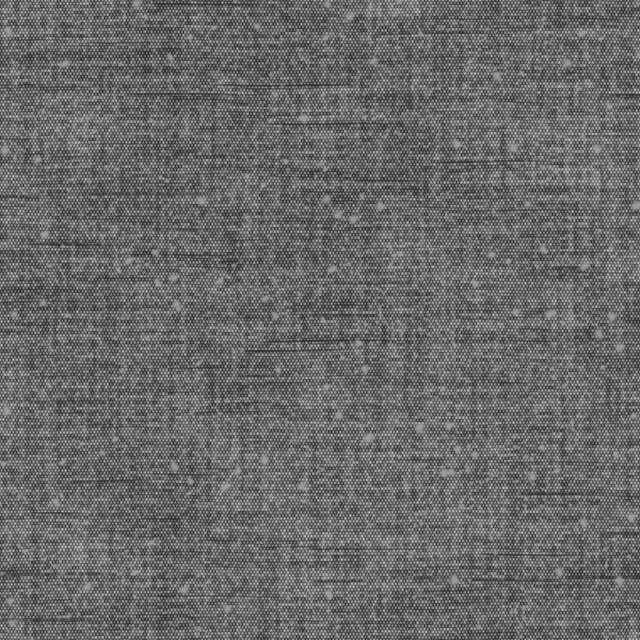
This texture is drawn by a Shadertoy shader. Its source:

```glsl
// Grey linen-like cloth: a fine staggered plain weave, uneven warp and weft,
// dark tapered slubs along the weft and pale cellular flecks of lint.
// Layers are summed as brightness and written as a neutral grey.

const float PI = 3.14159265;
const vec2 THREADS = vec2(190.0, 215.0);  // warp and weft threads per canvas
const float BASE_GREY = 0.412;
const float FLECK_GREY = 0.67;
const float DARKEST = 0.20;
const float LIGHTEST = 0.74;

float hash(vec2 p) {
    vec3 q = fract(p.xyx * 0.1031);
    q += dot(q, q.yzx + 33.33);
    return fract((q.x + q.y) * q.z);
}

vec2 hash2(vec2 p) {
    return vec2(hash(p), hash(p + 71.7));
}

// Smooth noise; stretched scales give long thread-like variation
float valueNoise(vec2 p) {
    vec2 id = floor(p);
    vec2 f = fract(p);
    f = f * f * (3.0 - 2.0 * f);
    float low = mix(hash(id), hash(id + vec2(1.0, 0.0)), f.x);
    float high = mix(hash(id + vec2(0.0, 1.0)), hash(id + 1.0), f.x);
    return mix(low, high, f.y);
}

// Slight bowing of the weft, as layered sines
float weftBow(vec2 uv) {
    return 0.0010 * sin(uv.x * 11.0 + 3.0 * sin(uv.y * 9.0))
         + 0.0005 * sin(uv.x * 29.0 + uv.y * 17.0);
}

// Three crossed waves: round bright knots in a darker staggered net
float weave(vec2 p) {
    return cos(2.0 * PI * p.x) * cos(PI * p.y) + 0.3 * cos(2.0 * PI * p.y);
}

// One random brightness for each knot of the weave
float knotGrain(vec2 p) {
    float row = floor(p.y + 0.5);
    float column = floor(p.x + 0.5 + 0.5 * mod(row, 2.0));
    return hash(vec2(column, row) + 5.0) - 0.5;
}

// Tapered horizontal streaks, at most one in each long cell
float slubs(vec2 uv, vec2 grid, float chance, float seed) {
    vec2 p = uv * grid;
    p.x += 17.0 * hash(vec2(floor(p.y), seed));
    vec2 id = floor(p) + seed;
    vec2 f = fract(p);
    float span = mix(0.35, 1.0, hash(id + 13.0));
    float taper = smoothstep(0.0, 0.12, f.x)
                * (1.0 - smoothstep(span - 0.25, span, f.x));
    float present = step(hash(id), chance);
    return present * taper * sin(PI * f.y) * mix(0.5, 1.0, hash(id + 29.0));
}

// Soft, rounded flecks around scattered cell points
float flecks(vec2 uv, float grid, float chance, float seed) {
    vec2 p = uv * grid;
    p += 0.06 * vec2(sin(p.y * 9.0 + p.x * 3.0), sin(p.x * 8.0 - p.y * 4.0));
    vec2 id = floor(p);
    float cover = 0.0;
    for (int y = -1; y <= 1; y++) {
        for (int x = -1; x <= 1; x++) {
            vec2 cell = id + vec2(x, y);
            vec2 offset = p - cell - hash2(cell + seed);
            float radius = mix(0.2, 0.5, hash(cell + seed + 19.0));
            float present = step(hash(cell + seed + 43.0), chance);
            float fleck = 1.0 - smoothstep(0.2, 1.0, length(offset) / radius);
            cover = max(cover, present * fleck);
        }
    }
    return cover;
}

void mainImage(out vec4 fragColor, in vec2 fragCoord) {
    vec2 uv = fragCoord / iResolution.xy;
    uv.y += weftBow(uv);
    vec2 thread = uv * THREADS;

    // Broad patches and uneven threads
    float patches = valueNoise(uv * vec2(8.0, 10.0) + 4.0) - 0.5;
    float warp = valueNoise(uv * vec2(150.0, 8.0) + 31.0) - 0.5;
    float weft = valueNoise(uv * vec2(8.0, 215.0) + 57.0) - 0.5;
    float grey = BASE_GREY + 0.06 * patches + 0.09 * warp + 0.12 * weft;

    // Scattered faults; small flecks gather where lint is dense
    float strongSlub = slubs(uv, vec2(4.0, 200.0), 0.06, 3.0);
    float faintSlub = slubs(uv, vec2(9.0, 215.0), 0.16, 8.0);
    float slub = max(strongSlub, 0.5 * faintSlub);
    float lint = smoothstep(0.55, 0.85, valueNoise(uv * 26.0 + 83.0));
    float largeFleck = flecks(uv, 46.0, 0.07, 11.0);
    float smallFleck = flecks(uv, 100.0, 0.03, 23.0);
    float lintFleck = lint * flecks(uv, 90.0, 0.28, 37.0);
    float fleck = max(largeFleck, 0.8 * max(smallFleck, lintFleck));

    // Knots are muted where a slub or fleck covers them
    float knots = 0.178 * weave(thread) + 0.18 * knotGrain(thread);
    grey += knots * (1.0 - 0.6 * max(slub, fleck));
    grey -= 0.18 * slub;
    grey = mix(grey, FLECK_GREY, 0.75 * fleck);

    fragColor = vec4(vec3(clamp(grey, DARKEST, LIGHTEST)), 1.0);
}
```
